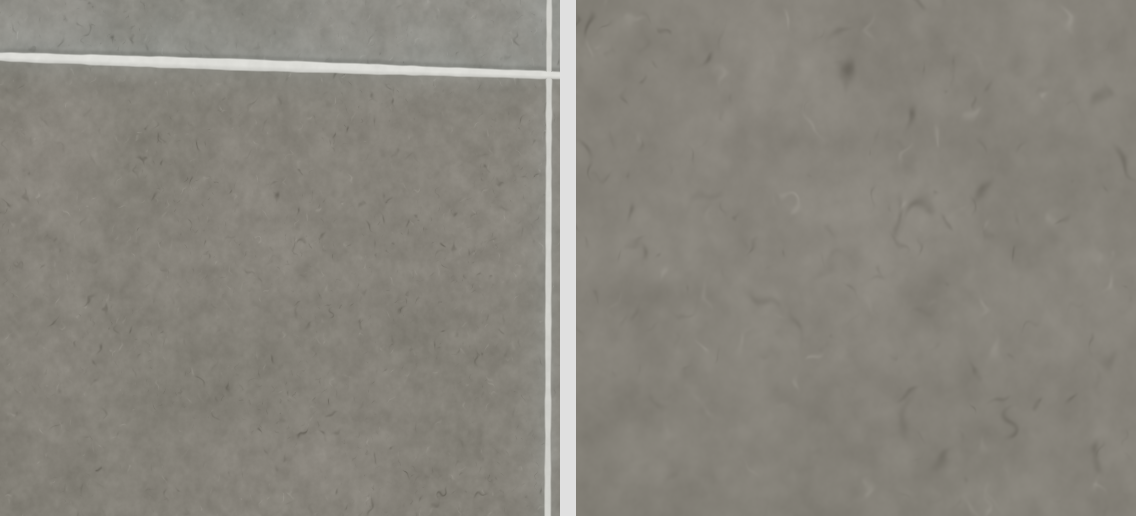
Left, the full canvas; right, a detail of the centre.
This texture is drawn by a WebGL 2 fragment shader. Its source:

```glsl
#version 300 es
precision highp float;

uniform vec2 u_resolution;
out vec4 fragColor;

#define CORNER vec2(1.064, 0.8545)
#define TILE_PITCH vec2(1.20, 1.05)
#define ROW_SLOPE 0.0335
#define COLUMN_LEAN 0.003
#define GROUT_HALF vec2(0.0053, 0.0068)
#define GROUT_COLOR vec3(0.87, 0.87, 0.85)
#define STONE_WARM vec3(0.545, 0.528, 0.497)
#define STONE_DARK vec3(0.500, 0.488, 0.453)
#define STONE_COOL vec3(0.580, 0.582, 0.562)
#define MOTTLE 0.075
#define MARK_DEPTH 0.10

float hash(vec2 p) {
    vec3 q = fract(vec3(p.xyx) * 0.1031);
    q += dot(q, q.yzx + 33.33);
    return fract((q.x + q.y) * q.z);
}

float noise(vec2 p) {
    vec2 i = floor(p), f = fract(p);
    f = f * f * (3.0 - 2.0 * f);
    return mix(mix(hash(i), hash(i + vec2(1, 0)), f.x),
               mix(hash(i + vec2(0, 1)), hash(i + vec2(1, 1)), f.x), f.y);
}

float fbm(vec2 p) {
    float sum = 0.0, amp = 0.5;
    for (int i = 0; i < 5; i++) {
        sum += amp * noise(p);
        p = mat2(1.6, 1.2, -1.2, 1.6) * p + 17.3;
        amp *= 0.5;
    }
    return sum;
}

// Sparse, short, bent strokes: one candidate per cell.
float marks(vec2 p, float density) {
    p += 0.5 * (vec2(noise(p * 2.3), noise(p * 2.3 + 41.0)) - 0.5);
    vec2 cell = floor(p);
    float ink = 0.0;
    for (int y = -1; y <= 1; y++)
    for (int x = -1; x <= 1; x++) {
        vec2 id = cell + vec2(x, y);
        vec2 d = p - id - vec2(hash(id + 3.1), hash(id + 7.7));
        float angle = 0.4 + 1.9 * hash(id + 11.9);
        float along = dot(d, vec2(cos(angle), sin(angle)));
        float across = dot(d, vec2(-sin(angle), cos(angle)));
        float reach = 0.12 + 0.25 * hash(id + 19.0);
        float spot = exp(-pow(along / reach, 2.0) - pow(across / 0.09, 2.0));
        ink += spot * step(hash(id + 29.0), density) * hash(id + 37.0);
    }
    return min(ink, 1.0);
}

// Broad tone, mottling, fine grain and marks, shifted for every tile.
vec3 stone(vec2 p, vec2 tile) {
    vec2 s = p + tile * 13.7 + 40.0;
    float cloud = fbm(s * 5.0);
    float mottle = fbm(s * vec2(27.0, 31.0));
    float grain = fbm(s * vec2(95.0, 80.0));
    float shade = 0.5 + 1.5 * (cloud - 0.48) + 0.22 * (0.55 - p.y) - 0.12 * (p.x - 0.5);
    vec3 c = mix(STONE_WARM, STONE_DARK, clamp(shade, 0.0, 1.0));
    c += MOTTLE * (mottle - 0.48) + 0.05 * (grain - 0.48);
    float patches = smoothstep(0.35, 0.65, fbm(s * 6.0 + 9.0));
    c -= MARK_DEPTH * marks(s * 34.0, 0.28) * (0.4 + 0.6 * patches);
    c -= 0.5 * MARK_DEPTH * marks(s * 62.0 + 5.0, 0.35) * patches;
    c += 0.45 * MARK_DEPTH * marks(s * 48.0 + 80.0, 0.22);
    return c;
}

void main() {
    vec2 p = gl_FragCoord.xy / u_resolution.y;
    float px = 1.0 / u_resolution.y;

    // Slightly skewed tile grid, measured from its visible crossing.
    vec2 g = p - CORNER;
    g += vec2(-COLUMN_LEAN * g.y, ROW_SLOPE * g.x);
    vec2 tile = floor(g / TILE_PITCH);
    vec2 seam = g - TILE_PITCH * floor(g / TILE_PITCH + 0.5);
    vec2 gap = abs(seam);

    // Cool pale bevel beside the seams, and a cooler row above.
    vec3 color = stone(p, tile);
    float edge = max(exp(-gap.x / 0.026), exp(-gap.y / 0.032));
    float cool = 0.75 * edge + 0.55 * step(0.0, tile.y);
    cool *= 0.7 + 0.6 * fbm(p * 16.0);
    color = mix(color, color + STONE_COOL - STONE_WARM + 0.01, clamp(cool, 0.0, 1.0));

    // Grout: uneven borders, the row swelling toward the middle.
    vec2 wobble = vec2(noise(vec2(p.y * 45.0, 2.0)), noise(vec2(p.x * 45.0, 8.0))) - 0.5;
    vec2 halfWidth = GROUT_HALF + 0.0016 * wobble;
    halfWidth.y += 0.0042 * exp(-pow((p.x - 0.45) / 0.42, 2.0));
    vec2 soft = vec2(max(1.2 * px, 0.002));
    vec2 cover = 1.0 - smoothstep(halfWidth - soft, halfWidth + soft, gap);

    // Thin shadow on the upper lip of the row seam.
    float lip = (seam.y - halfWidth.y - 0.004) / 0.005;
    color -= 0.055 * exp(-lip * lip);

    vec3 grout = GROUT_COLOR + 0.05 * (fbm(p * 70.0) - 0.5);
    grout -= 0.07 * smoothstep(0.0, 1.0, -seam.y / halfWidth.y) * cover.y;
    grout -= 0.05 * cover.x * (1.0 - cover.y);
    color = mix(color, grout, max(cover.x, cover.y));

    fragColor = vec4(clamp(color, 0.0, 1.0), 1.0);
}
```
